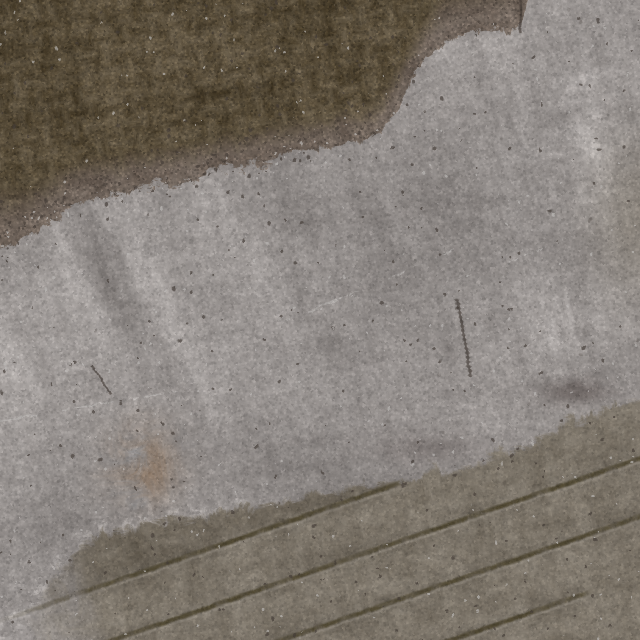
Give the GLSL for this texture, as a Shadertoy shader.

```glsl
// Weathered concrete between a bed of brown soil and grooved paving slabs
const vec3 SOIL_DARK = vec3(0.28, 0.24, 0.17), SOIL_LIGHT = vec3(0.39, 0.345, 0.27);
const vec3 SOIL_RIM = vec3(0.43, 0.385, 0.35), CONCRETE = vec3(0.585, 0.565, 0.555);
const vec3 SLAB = vec3(0.485, 0.455, 0.41), GROOVE = vec3(0.30, 0.27, 0.19);
const vec3 RUST = vec3(0.52, 0.42, 0.33), STAIN = vec3(0.40, 0.37, 0.36);
const vec3 CHALK = vec3(0.74, 0.73, 0.72), DEBRIS = vec3(0.26, 0.23, 0.21);
const float GROOVE_SLOPE = 0.345, GROOVE_START = 0.030, GROOVE_STEP = 0.091;
const float GRAIN = 0.20, PEBBLE = 0.13, ROUGHNESS = 0.035;

vec2 hash2(vec2 p) {
    vec3 q = fract(p.xyx * vec3(0.1031, 0.1030, 0.0973));
    q += dot(q, q.yzx + 33.33);
    return fract((q.xx + q.yz) * q.zy);
}

// Cellular noise: distance to the nearest point, and its random value
vec2 cells(vec2 p) {
    vec2 base = floor(p), best = vec2(9.0, 0.0);
    for (int j = -1; j <= 1; j++)
        for (int i = -1; i <= 1; i++) {
            vec2 cell = base + vec2(i, j), h = hash2(cell + 100.0);
            float d = length(cell + h - p);
            if (d < best.x) best = vec2(d, fract(h.x * 17.3 + h.y * 9.1));
        }
    return best;
}

// Signed brightness of rounded grains
float grains(vec2 p) {
    vec2 c = cells(p);
    return (c.y - 0.5) * (1.0 - smoothstep(0.1, 0.8, c.x));
}

// A sparse share of the cells, as flakes of mixed size
float flakes(vec2 p, float share, float size) {
    vec2 c = cells(p);
    size *= mix(0.35, 1.0, fract(c.y * 91.7));
    return smoothstep(1.0 - share, 1.01 - share, c.y) * (1.0 - smoothstep(0.4 * size, size, c.x));
}

// Layered, warped sines, roughly -0.8 to 0.8
float mottle(vec2 p) {
    float sum = 0.0, amp = 0.5;
    for (int i = 0; i < 6; i++) {
        p = mat2(0.8, 0.6, -0.6, 0.8) * p + 1.7;
        p += 0.7 * sin(p.yx * 1.3 + float(i));
        sum += amp * sin(p.x) * sin(p.y);
        p *= 1.85;
        amp *= 0.62;
    }
    return sum;
}

float blob(vec2 p, float x, float y, float rx, float ry) {
    vec2 q = (p - vec2(x, y)) / vec2(rx, ry);
    return exp(-dot(q, q));
}

float stroke(vec2 p, vec2 a, vec2 b, float width) {
    vec2 d = b - a;
    float t = clamp(dot(p - a, d) / dot(d, d), 0.0, 1.0);
    return 1.0 - smoothstep(0.2 * width, width, length(p - a - d * t));
}

float soilEdge(float x) {
    return 0.61 + 0.07 * smoothstep(0.0, 0.13, x) + 0.21 * max(x - 0.1, 0.0)
         + 0.13 * smoothstep(0.57, 0.70, x) + 0.08 * smoothstep(0.81, 0.84, x);
}

float slabEdge(float x) {
    return 0.135 + 0.19 * x - 0.12 * (1.0 - smoothstep(0.0, 0.16, x)) + 0.045 * smoothstep(0.7, 1.0, x);
}

void mainImage(out vec4 fragColor, in vec2 fragCoord) {
    vec2 uv = fragCoord / iResolution.xy;
    float broad = mottle(uv * 11.0), fine = mottle(uv * 42.0 + 5.0), rough = mottle(uv * 120.0);
    vec2 p = uv + 0.004 * vec2(fine, rough);
    vec2 lean = vec2(uv.x + 0.45 * (uv.y - 0.5) + 0.006 * fine, uv.y);
    float smear = mottle(lean * vec2(30.0, 9.0));

    // Concrete: washed streaks, pale patches and dull areas
    float tone = 0.02 * broad + 0.03 * fine + 0.04 * smear * smoothstep(0.25, 0.45, uv.y);
    tone += 0.06 * blob(lean, 0.15, 0.54, 0.025, 0.13) - 0.07 * blob(lean, 0.195, 0.55, 0.028, 0.12);
    tone += 0.05 * blob(lean, 0.27, 0.54, 0.035, 0.13) - 0.07 * blob(lean, 0.54, 0.69, 0.045, 0.07);
    tone += 0.04 * blob(uv, 0.38, 0.56, 0.11, 0.15) - 0.04 * blob(uv, 0.65, 0.62, 0.17, 0.16);
    tone += 0.06 * blob(p, 0.03, 0.42, 0.09, 0.11) - 0.06 * blob(p, 0.44, 0.27, 0.15, 0.05);
    tone += (0.07 + 0.08 * fine) * (blob(p, 0.92, 0.78, 0.07, 0.11) + blob(p, 0.88, 0.50, 0.08, 0.05));
    tone += 0.05 * blob(p, 0.72, 0.92, 0.06, 0.03) - 0.04 * blob(uv, 0.10, 0.20, 0.08, 0.06);
    vec3 col = CONCRETE + tone;
    col = mix(col, SLAB + 0.04, 0.6 * blob(p, 1.0, 0.66, 0.07, 0.12));
    col = mix(col, RUST, (0.4 + 0.7 * fine) * blob(p, 0.225, 0.27, 0.05, 0.055));
    float stain = 1.2 * blob(p, 0.90, 0.388, 0.05, 0.018) + 0.6 * blob(p, 0.67, 0.30, 0.08, 0.025);
    col = mix(col, STAIN, 0.75 * min(stain, 1.0));

    // Paving slabs with a chalky upper margin and evenly repeated grooves
    float slabDepth = slabEdge(uv.x) - uv.y + 0.016 * fine + 0.012 * rough;
    float slab = smoothstep(-0.008, 0.008, slabDepth) * smoothstep(0.03, 0.20, uv.x + 0.2 * uv.y + 0.05 * fine);
    float row = uv.y - GROOVE_SLOPE * uv.x - GROOVE_START;
    col += 0.08 * exp(-pow(slabDepth / 0.02, 2.0)) * smoothstep(-0.1, 0.4, rough) * (1.0 - smoothstep(0.3, 0.5, uv.x));
    col = mix(col, SLAB + 0.05 * fine + 0.02 * broad - 0.055 * smoothstep(-0.01, 0.02, row), slab);
    for (int k = 0; k < 4; k++) {
        float d = row + GROOVE_STEP * float(k) + 0.0015 * rough + 0.001 * fine;
        float end = k == 0 ? 0.64 : (k == 3 ? 0.93 : 1.1);
        float span = smoothstep(-0.05, 0.22, uv.x) * (1.0 - smoothstep(end - 0.03, end, uv.x));
        col *= 1.0 - 0.10 * span * exp(-abs(d) * 90.0);
        float worn = clamp(0.75 + 0.5 * fine + 0.5 * rough, 0.2, 1.0);
        col = mix(col, GROOVE, span * worn * (1.0 - smoothstep(0.001, 0.006, abs(d))));
        col += 0.10 * span * (1.0 - worn * 0.6) * (1.0 - smoothstep(0.0, 0.004, abs(d + 0.007)));
    }

    // Soil with a paler ragged rim
    float depth = uv.y - soilEdge(uv.x) + 0.012 * fine + 0.010 * rough;
    float soil = smoothstep(-0.003, 0.003, depth);
    float rim = 0.05 + 0.04 * exp(-uv.x * 12.0) + 0.03 * smoothstep(0.6, 0.75, uv.x);
    vec3 earth = mix(SOIL_DARK, SOIL_LIGHT, clamp(0.5 + 0.35 * broad + 0.4 * fine + 0.4 * rough, 0.0, 1.0));
    col = mix(col, mix(SOIL_RIM + 0.06 * fine, earth, smoothstep(0.3 * rim, 1.3 * rim, depth)), soil);

    // Broken cracks, scratches and a twig
    float pale = stroke(p, vec2(0.45, 0.50), vec2(0.575, 0.553), 0.0025) + stroke(p, vec2(0.575, 0.553), vec2(0.71, 0.61), 0.002)
        + stroke(p, vec2(0.79, 0.59), vec2(0.90, 0.635), 0.002) + stroke(p, vec2(0.0, 0.343), vec2(0.31, 0.395), 0.002);
    col = mix(col, CHALK, 0.5 * min(pale, 1.0) * smoothstep(-0.3, 0.4, fine + rough));
    float twig = stroke(p, vec2(0.714, 0.531), vec2(0.736, 0.414), 0.004 + 0.0015 * sin(uv.y * 900.0))
        + stroke(p, vec2(0.143, 0.427), vec2(0.172, 0.385), 0.003) + stroke(p, vec2(0.812, 1.0), vec2(0.814, 0.95), 0.003);
    col = mix(col, DEBRIS, 0.65 * min(twig, 1.0));

    // Grain, grit and debris gathered along the soil edge
    col *= 1.0 + (GRAIN + 0.22 * soil) * grains(uv * 230.0) + PEBBLE * grains(uv * 120.0 + 9.0);
    col += ROUGHNESS * rough;
    float nearEdge = exp(-pow((depth - 0.012) / 0.03, 2.0)) * (1.0 - smoothstep(0.60, 0.72, uv.x));
    col = mix(col, DEBRIS, 0.65 * flakes(p * 95.0 + 7.0, 0.045 + 0.25 * nearEdge, 0.42));
    col = mix(col, CHALK, 0.65 * flakes(p * 120.0 + 31.0, 0.03 + 0.07 * nearEdge, 0.4));
    fragColor = vec4(clamp(col, 0.0, 1.0), 1.0);
}
```
